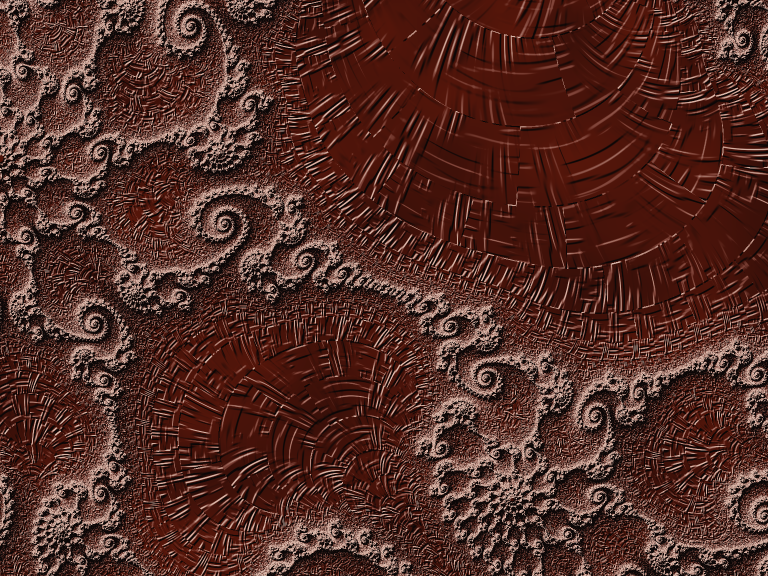
Reproduce this pattern procedurally as a Shadertoy shader.

```glsl
float hash(vec2 p) {
    vec3 q = fract(vec3(p.xyx) * 0.1031);
    q += dot(q, q.yzx + 33.33);
    return fract((q.x + q.y) * q.z);
}

float valueNoise(vec2 p) {
    vec2 cell = floor(p), f = fract(p);
    f = f * f * (3.0 - 2.0 * f);
    return mix(mix(hash(cell), hash(cell + vec2(1, 0)), f.x),
               mix(hash(cell + vec2(0, 1)), hash(cell + vec2(1, 1)), f.x), f.y);
}

// Relief of a Julia set: x = carved strokes, y = smooth escape count
vec2 relief(vec2 z) {
    float count = 0.0, size2 = dot(z, z);
    for (int i = 0; i < 170; i++) {
        z = vec2(z.x * z.x - z.y * z.y, 2.0 * z.x * z.y) + vec2(-0.77468, 0.13742);
        size2 = dot(z, z);
        if (size2 > 1000.0) break;
        count += 1.0;
    }
    if (size2 <= 1000.0) return vec2(0.5, count);

    // Coordinates along and across one escape band
    float along = atan(z.y, z.x) / 6.28318 + 0.5;
    float across = log2(log(size2) / log(1000.0));
    float slant = 14.0 * (hash(vec2(count, 3.0)) - 0.5);

    // Slanted hairs and long arcs, gathered in patches
    float hairs = valueNoise(vec2(along * 34.0 + across * slant, across * 1.6 + count * 7.0));
    float arcs = valueNoise(vec2(along * 3.0, across * 13.0 + count * 17.0));
    float patches = valueNoise(vec2(along * 5.0 + 40.0, across * 2.0 + count * 5.0));
    float strokes = smoothstep(0.3, 0.7, hairs) * smoothstep(0.3, 0.65, patches)
                  + 0.6 * smoothstep(0.35, 0.65, arcs) * smoothstep(0.7, 0.35, patches);
    return vec2(strokes, count - across);
}

vec3 shade(vec2 p) {
    vec2 toLight = 0.0026 * vec2(-0.6, 0.8);
    vec2 center = vec2(0.087, -0.341);
    vec2 here = relief(center + 0.45 * p);
    vec2 rise = here - relief(center + 0.45 * (p + toLight));

    // Slope facing the light, softly limited
    float slope = 1.7 * rise.x + 1.1 * clamp(rise.y, -1.5, 1.5);
    float lit = slope / sqrt(1.0 + slope * slope);
    float busy = smoothstep(0.15, 0.9, abs(rise.y));

    // Dark hollows, red ground, rose and pale crests
    vec3 ground = mix(vec3(0.22, 0.068, 0.045), vec3(0.34, 0.095, 0.05),
                      valueNoise(p * 9.0 + 20.0));
    ground = mix(ground, vec3(0.29, 0.18, 0.165), 0.7 * busy);
    vec3 color = mix(vec3(0.07, 0.04, 0.037), ground, smoothstep(-0.7, 0.08, lit));
    color = mix(color, vec3(0.47, 0.25, 0.21), smoothstep(0.12, 0.45, lit));
    return mix(color, vec3(0.78, 0.65, 0.6), smoothstep(0.45, 0.9, lit));
}

void mainImage(out vec4 fragColor, in vec2 fragCoord) {
    // Four samples per pixel smooth the edges
    vec3 color = vec3(0.0);
    for (int i = 0; i < 4; i++) {
        vec2 offset = vec2(i % 2, i / 2) * 0.5 - 0.25;
        color += 0.25 * shade((fragCoord + offset - 0.5 * iResolution.xy) / iResolution.y);
    }
    color = mix(vec3(0.26, 0.13, 0.11), color, 1.15);
    fragColor = vec4(clamp(color, 0.0, 1.0), 1.0);
}
```
